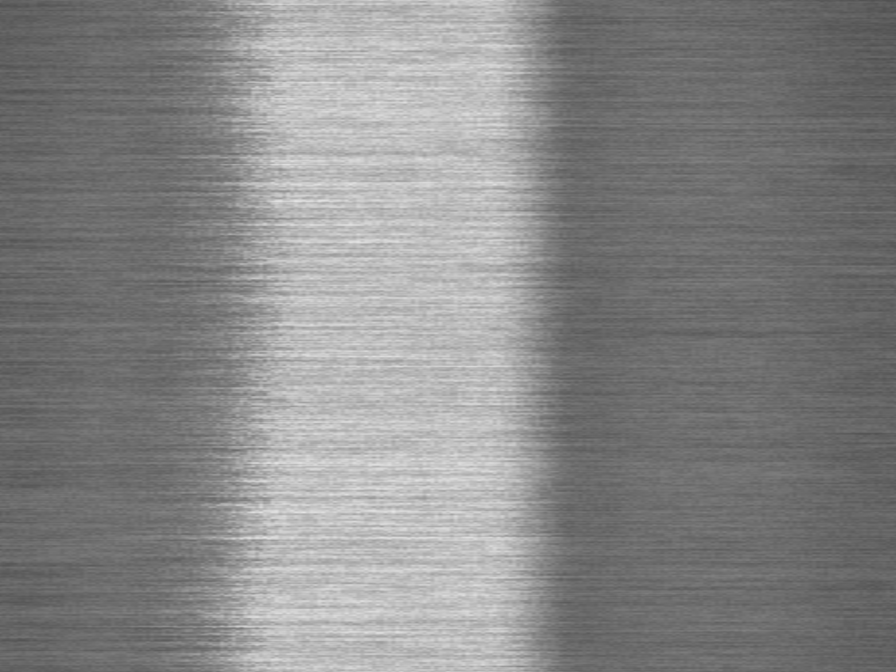
A WebGL 1 fragment shader for this texture:

```glsl
precision highp float;

uniform vec2 u_resolution;

float hash(vec2 p) {
  vec3 q = fract(p.xyx * vec3(0.1031, 0.1030, 0.0973));
  q += dot(q, q.yzx + 33.33);
  return fract((q.x + q.y) * q.z);
}

// Smooth value noise centred on zero
float noise(vec2 p) {
  vec2 cell = floor(p);
  vec2 f = fract(p);
  f = f * f * (3.0 - 2.0 * f);
  float low = mix(hash(cell), hash(cell + vec2(1.0, 0.0)), f.x);
  float high = mix(hash(cell + vec2(0.0, 1.0)), hash(cell + 1.0), f.x);
  return mix(low, high, f.y) - 0.5;
}

// Horizontal scratches, from long strokes down to short grain
float brushedGrain(vec2 uv) {
  float grain = 0.035 * noise(uv * vec2(2.0, 48.0) + 7.0);
  grain += 0.075 * noise(uv * vec2(2.5, 170.0) + 31.0);
  grain += 0.14 * noise(uv * vec2(5.0, 341.0) + 83.0);
  grain += 0.11 * noise(uv * vec2(38.0, 367.0) + 149.0);
  grain += 0.13 * noise(uv * vec2(230.0, 379.0) + 211.0);
  return grain;
}

// Sparse long hairlines, some bright and some dark
float hairlines(vec2 uv) {
  float line = noise(uv * vec2(3.0, 310.0) + 307.0);
  return sign(line) * smoothstep(0.27, 0.48, abs(line));
}

// Vertical band of reflected light with a soft left and a tighter right edge
float reflection(vec2 uv, float grain) {
  float bend = 0.010 * sin(uv.y * 6.0 - 1.6) + 0.012 * uv.y;
  float x = uv.x + 0.14 * grain;
  float halo = smoothstep(0.15, 0.31, x - bend);
  float core = smoothstep(0.225, 0.325, x - bend);
  float left = mix(halo, core, 0.6);
  float right = 1.0 - smoothstep(0.545, 0.640, uv.x - 0.03 * grain);
  return left * right;
}

void main() {
  vec2 uv = gl_FragCoord.xy / u_resolution;
  float grain = brushedGrain(uv) + 0.06 * hairlines(uv);

  // Dull metal, darker toward the sides and upper corners
  float metal = 0.432;
  metal -= 0.035 * (1.0 - smoothstep(0.0, 0.13, uv.x));
  metal -= 0.045 * smoothstep(0.82, 1.0, uv.x);
  metal -= 0.025 * smoothstep(0.7, 1.0, uv.y) * smoothstep(0.2, 0.5, abs(uv.x - 0.5));
  metal -= 0.020 * exp(-pow((uv.x - 0.66) / 0.045, 2.0));

  // Bright band, with slow changes in sheen along its height
  float sheen = 0.748 + 0.03 * noise(vec2(uv.x * 2.0, uv.y * 7.0) + 19.0);
  float band = reflection(uv, grain);
  float shade = mix(metal, sheen, band) * (1.0 + grain * mix(0.9, 1.05, band));

  gl_FragColor = vec4(vec3(clamp(shade, 0.0, 1.0)), 1.0);
}
```
